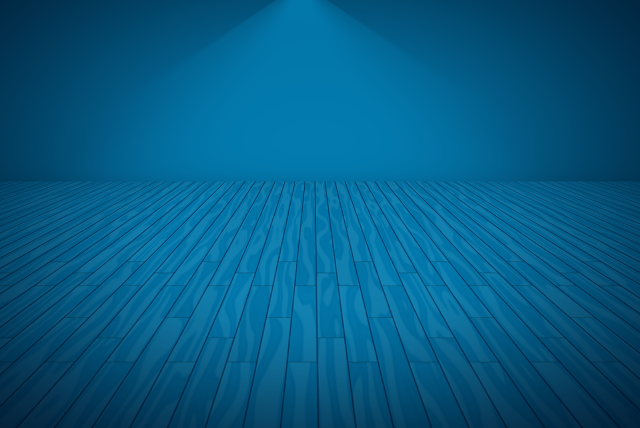
Reproduce this background procedurally as a Shadertoy shader.

```glsl
// A blue stage: a spotlit wall above a receding floor of grained wooden planks.

const vec3  DEEP       = vec3(0.000, 0.020, 0.085);
const vec3  BRIGHT     = vec3(0.010, 0.485, 0.690);
const vec3  GRAIN_TINT = vec3(0.060, 0.042, 0.028);
const vec3  SEAM_TINT  = vec3(0.20, 0.46, 0.58);
const float HORIZON    = 0.576;
const vec2  VANISH     = vec2(0.4904, 0.783);   // where the seams converge
const float PLANK_W    = 0.0753;                // plank width at unit depth
const float PLANK_SHIFT = 0.119;
const float BOARD_LEN  = 0.630;
const float BOARD_START = 1.59;
const vec2  GRAIN_FREQ = vec2(2.2, 2.6);        // across and along a plank
const float GRAIN_RINGS = 9.0;
const float GRAIN_STREAKS = 8.0;                // pulls the bands lengthwise
const vec2  LAMP       = vec2(0.471, 1.04);
const float LAMP_SLOPE = 0.986;                 // half width of beam per height
const vec2  WALL_GLOW  = vec2(0.49, 0.63);
const vec2  POOL       = vec2(0.50, 0.46);
const vec2  POOL_SIZE  = vec2(0.62, 0.52);

float hash(vec2 p) {
    vec3 q = fract(p.xyx * 0.1031);
    q += dot(q, q.yzx + 33.33);
    return fract((q.x + q.y) * q.z);
}

float noise(vec2 p) {
    vec2 i = floor(p), f = fract(p);
    f = f * f * (3.0 - 2.0 * f);
    return mix(mix(hash(i), hash(i + vec2(1, 0)), f.x),
               mix(hash(i + vec2(0, 1)), hash(i + vec2(1, 1)), f.x), f.y);
}

vec3 shade(float light) {
    return mix(DEEP, BRIGHT, light);
}

vec3 wallColor(vec2 uv) {
    // Broad glow, dim at the corners
    vec2 d = uv - WALL_GLOW;
    float light = exp(-3.2 * d.x * d.x - 3.4 * d.y * d.y);

    // Lamp beam with a brighter core; its rim dissolves on the way down
    float drop = max(LAMP.y - uv.y, 0.01);
    float ratio = abs(uv.x - LAMP.x) / (LAMP_SLOPE * drop);
    float blur = 0.03 + 0.3 * drop;
    float beam = 1.0 - smoothstep(1.0 - blur, 1.0 + blur, ratio);
    float core = 1.0 - smoothstep(0.25, 0.95, ratio);
    float rim = 0.36 * (1.0 - smoothstep(0.06, 0.38, drop));
    light = mix(light, 1.0, beam * mix(rim, 0.95 * exp(-1.2 * drop), core));

    // Contact shadow along the floor
    light *= 1.0 - 0.10 * exp(-max(uv.y - HORIZON, 0.0) / 0.025);
    return shade(light);
}

vec3 floorColor(vec2 uv) {
    // Perspective coordinates: x counts planks, z runs along them
    float depth = max(VANISH.y - uv.y, 0.1);
    float x = (uv.x - VANISH.x) / (depth * PLANK_W) - PLANK_SHIFT;
    float z = 1.0 / depth;
    float xStep = length(vec2(dFdx(x), dFdy(x)));
    float zStep = fwidth(z);

    // Staggered boards, repeating every four planks; the far ones run on
    float plank = floor(x);
    float group = mod(plank, 4.0);
    float stagger = mod(group, 2.0) > 0.5 ? 0.0 : (group < 0.5 ? 0.25 : 0.5);
    float along = (z - BOARD_START) / BOARD_LEN - stagger;
    vec2 board = vec2(plank, min(floor(along), 1.0)) + 80.0;
    float tone = hash(board) - 0.5;

    // Wood grain: lengthwise contour bands of warped noise
    vec2 g = vec2(fract(x), z) * GRAIN_FREQ
           + vec2(hash(board + 7.3), hash(board + 19.1)) * 60.0;
    g.x += 0.8 * (noise(g * vec2(0.5, 1.8) + 31.0) - 0.5);
    float phase = GRAIN_RINGS * noise(g) + GRAIN_STREAKS * fract(x);
    float wave = sin(phase);
    float soft = 0.08 + min(fwidth(phase), 1.2);
    float bands = smoothstep(-soft, soft, wave - 0.1);
    float veins = 1.0 - smoothstep(0.04, 0.12 + soft, abs(wave + 0.4));
    float detail = 1.0 - 0.65 * smoothstep(0.12, 0.45, xStep);

    // Light pool
    float reach = length((uv - POOL) / POOL_SIZE);
    float light = 1.0 - 0.76 * smoothstep(0.28, 1.28, reach);
    light *= 1.0 - 0.07 * exp((uv.y - HORIZON) / 0.03);
    vec3 col = shade(light * (0.96 + 0.05 * tone));
    col += GRAIN_TINT * light * detail * (bands - 0.25 * veins);

    // Thin seams between planks, with a faint lit bevel
    float side = fract(x + 0.5) - 0.5;
    float seam = 1.0 - smoothstep(0.0, 0.022 + 0.8 * xStep, abs(side));
    float bevel = 1.0 - smoothstep(0.0, 0.02 + xStep, abs(side - 0.05));
    float clarity = min(1.0, 0.11 / xStep);
    col += GRAIN_TINT * 0.35 * bevel * light * clarity;
    col *= mix(vec3(1), SEAM_TINT, seam * clarity * 0.85);

    // Board ends, only on the nearer boards
    float end = abs(fract(along + 0.5) - 0.5) * BOARD_LEN;
    float joint = 1.0 - smoothstep(0.0, 0.001 + zStep, end);
    joint *= 1.0 - step(1.5, along);
    return col * (1.0 - 0.16 * joint * detail);
}

void mainImage(out vec4 fragColor, in vec2 fragCoord) {
    vec2 uv = fragCoord / iResolution.xy;
    vec3 ground = floorColor(uv);
    float edge = 0.7 / iResolution.y;
    float isWall = smoothstep(HORIZON - edge, HORIZON + edge, uv.y);
    fragColor = vec4(mix(ground, wallColor(uv), isWall), 1.0);
}
```
